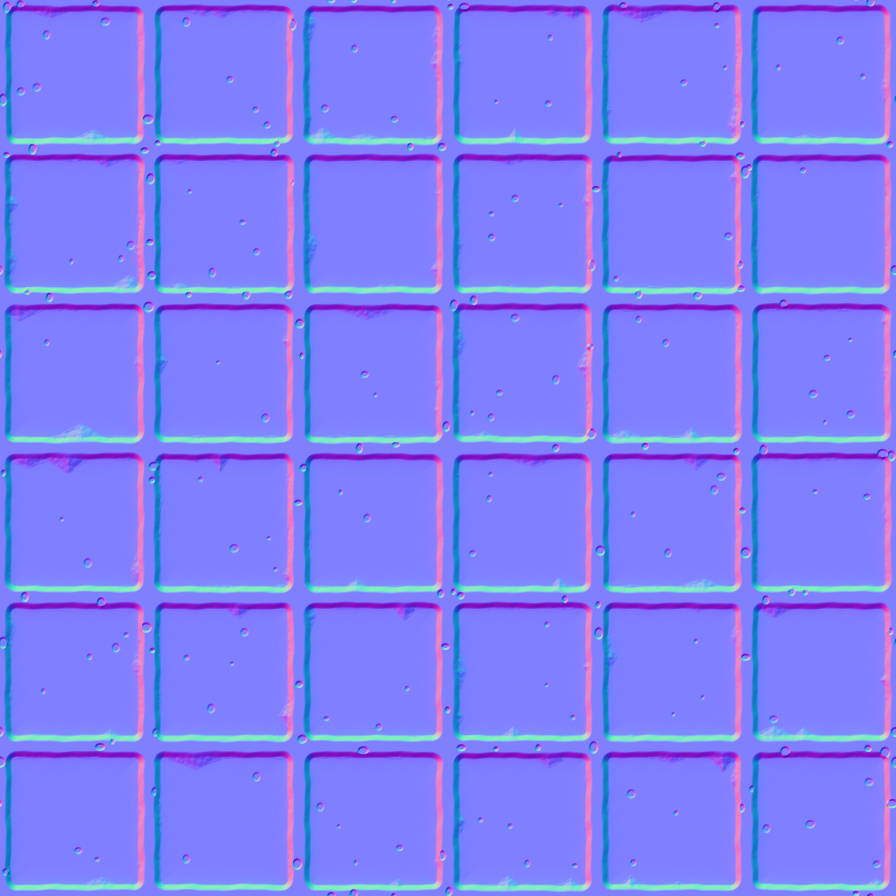
A WebGL 2 fragment shader for this texture map:

```glsl
#version 300 es
precision highp float;
// Tangent-space normal map of a 6 x 6 grid of worn square tiles in flat grout.
// A wrapping height field (wavy bevels, chipped sides, cellular grain, pebbles)
// is differentiated numerically and its normal is encoded as colour.

uniform vec2 u_resolution;
out vec4 outColor;

const float TILES = 6.0;
const float GRAIN_PER_TILE = 26.0;
const float HALF_TILE = 0.466;
const float CORNER_RADIUS = 0.075;
const float BEVEL_WIDTH = 0.042;
const float TAU = 6.28318;

vec3 hash3(vec2 cell, float seed) {
    vec3 p = fract(vec3(cell, seed) * vec3(0.1031, 0.1137, 0.0973) + 0.17);
    p += dot(p, p.yzx + 33.33);
    return fract((p.xxy + p.yzz) * p.zyx);
}

float roundBox(vec2 p, float halfSize, float radius) {
    vec2 q = abs(p) - halfSize + radius;
    return length(max(q, 0.0)) + min(max(q.x, q.y), 0.0) - radius;
}

// Distance to the nearest feature point, wrapping after "period" cells.
float cellular(vec2 p, float period) {
    vec2 base = floor(p);
    float nearest = 2.0;
    for (int y = -1; y <= 1; y++) {
        for (int x = -1; x <= 1; x++) {
            vec2 cell = base + vec2(x, y);
            vec2 point = cell + hash3(mod(cell, period), 3.0).xy;
            nearest = min(nearest, length(p - point));
        }
    }
    return nearest;
}

float layeredWave(vec2 p, vec3 phase) {
    return sin(p.x * 15.0 + phase.x * TAU) + sin(p.y * 17.0 + phase.y * TAU)
         + 0.5 * sin((p.x - p.y) * 37.0 + phase.z * TAU);
}

// How far the broken facets reach inward, beyond this point, over all sides.
float chipReach(vec2 p, vec2 cell, float wave) {
    float reach = 0.0;
    for (int side = 0; side < 4; side++) {
        float angle = float(side) * TAU * 0.25;
        vec2 outward = vec2(cos(angle), sin(angle));
        float inset = HALF_TILE - dot(p, outward);
        float along = dot(p, vec2(-outward.y, outward.x));
        float vertical = abs(outward.y);
        float depth = 0.035 + 0.007 * wave;
        for (int i = 0; i < 2; i++) {
            vec3 rnd = hash3(cell, 11.0 + float(side * 2 + i));
            float halfWidth = mix(0.08, 0.3, rnd.y);
            float peak = mix(0.02, mix(0.1, 0.135, vertical), rnd.z * rnd.z);
            float profile = 1.0 - abs(along - (rnd.x - 0.5) * 0.75) / halfWidth;
            depth = max(depth, peak * profile + 0.006 * wave);
        }
        reach = max(reach, depth - inset);
    }
    return reach;
}

float pebbleMask(vec2 offset, float radius, float stretch) {
    float d = length(offset * vec2(stretch, 1.0 / stretch)) - radius;
    return 1.0 - smoothstep(-0.006, 0.006, d);
}

float tileHeight(vec2 p, vec2 cell, float grain) {
    float wave = layeredWave(p, hash3(cell, 1.0));
    float inside = 0.0035 * wave - roundBox(p, HALF_TILE, CORNER_RADIUS);
    float reach = chipReach(p, cell, wave);
    float rough = smoothstep(0.0, 0.02, reach) * 0.006 * grain;
    float shoulder = 0.014 * (1.0 - exp(-max(inside, 0.0) / 0.04));
    float top = 0.05 + shoulder - 0.34 * reach + rough;
    return smoothstep(0.0, BEVEL_WIDTH, inside) * top;
}

// Small raised discs scattered on the face of one tile.
float facePebbles(vec2 p, vec2 cell) {
    float height = 0.0;
    for (int i = 0; i < 5; i++) {
        vec3 rnd = hash3(cell, 31.0 + float(i));
        vec3 form = hash3(cell, 41.0 + float(i));
        float present = step(0.35, form.x);
        float radius = mix(0.008, 0.025, form.y);
        height = max(height, present * pebbleMask(p - (rnd.xy - 0.5) * 0.76, radius, mix(0.85, 1.15, rnd.z)));
    }
    return 0.009 * height;
}

// Grit along both grout lines through a crossing; it buries the tile edges.
float groutPebbles(vec2 p, vec2 crossing) {
    float mask = 0.0;
    for (int i = 0; i < 6; i++) {
        vec3 rnd = hash3(crossing, 53.0 + float(i));
        vec3 form = hash3(crossing, 67.0 + float(i));
        vec2 center = vec2((rnd.x - 0.5) * 0.1, (rnd.y - 0.5) * 0.88);
        center = i < 3 ? center : center.yx;
        float present = step(0.45, form.x);
        mask = max(mask, present * pebbleMask(p - center, mix(0.012, 0.031, form.y), mix(0.8, 1.25, form.z)));
    }
    return mask;
}

float surfaceHeight(vec2 p) {
    vec2 cell = mod(floor(p), TILES);
    vec2 local = fract(p) - 0.5;
    float grain = cellular(p * GRAIN_PER_TILE, TILES * GRAIN_PER_TILE);
    float height = tileHeight(local, cell, grain) + facePebbles(local, cell);
    vec2 crossing = mod(floor(p + 0.5), TILES);
    float grit = groutPebbles(fract(p + 0.5) - 0.5, crossing);
    return mix(height, 0.016, grit);
}

void main() {
    vec2 p = gl_FragCoord.xy / u_resolution * TILES;
    const vec2 stepSize = vec2(0.006, 0.0);
    float slopeX = surfaceHeight(p + stepSize.xy) - surfaceHeight(p - stepSize.xy);
    float slopeY = surfaceHeight(p + stepSize.yx) - surfaceHeight(p - stepSize.yx);
    // The green channel points down the canvas.
    vec3 normal = normalize(vec3(-slopeX, slopeY, 2.0 * stepSize.x));
    outColor = vec4(normal * 0.5 + 0.5, 1.0);
}
```
